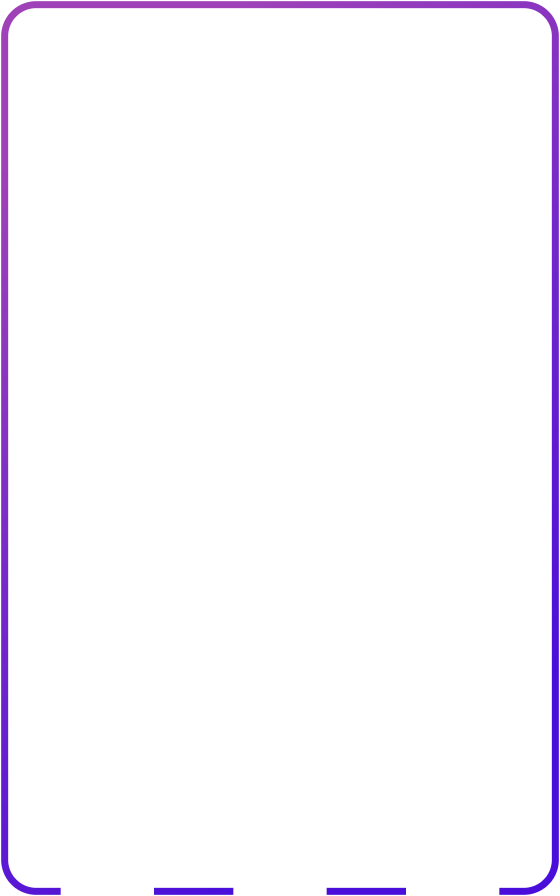
Reproduce this background procedurally as a Shadertoy shader.

```glsl
// A rounded frame on white, with a violet-to-indigo diagonal gradient.
// The frame is a band around a rounded-box distance; evenly repeated
// gaps cut its bottom edge into dashes. Lengths are in canvas widths.

const vec3 PAPER  = vec3(1.0);
const vec3 VIOLET = vec3(0.625, 0.260, 0.720);
const vec3 INDIGO = vec3(0.285, 0.055, 0.855);

const float UNIT       = 1.0 / 480.0;    // design grid step
const float MARGIN     = 1.0 * UNIT;     // canvas edge to frame
const float THICKNESS  = 6.0 * UNIT;
const float RADIUS     = 30.0 * UNIT;    // outer corner radius
const float GAP_PERIOD = 148.0 * UNIT;
const float GAP_WIDTH  = 80.0 * UNIT;

// Signed distance to a rounded box centred at the origin.
float roundedBox(vec2 p, vec2 halfSize, float radius) {
    vec2 q = abs(p) - halfSize + radius;
    return length(max(q, 0.0)) + min(max(q.x, q.y), 0.0) - radius;
}

// Signed distance along x to the nearest of three gaps around the centre.
float gapDistance(float x, float period, float width) {
    float cell = clamp(floor(x / period + 0.5), -1.0, 1.0);
    return abs(x - cell * period) - 0.5 * width;
}

// Antialiased coverage: 1 inside a shape, 0 outside.
float coverage(float dist, float pixel) {
    return clamp(0.5 - dist / pixel, 0.0, 1.0);
}

// Diagonal gradient, held flat at both ends; uv has its origin lower left.
vec3 frameColor(vec2 uv) {
    float t = 0.43 * uv.x + (1.0 - uv.y) - 0.18;
    return mix(VIOLET, INDIGO, clamp(t, 0.0, 1.0));
}

void mainImage(out vec4 fragColor, in vec2 fragCoord) {
    float pixel = 1.0 / iResolution.x;
    vec2 canvas = iResolution.xy * pixel;
    vec2 p = fragCoord * pixel;
    vec2 centered = p - 0.5 * canvas;

    // Band between the outer outline and its inward offset.
    float outer = roundedBox(centered, 0.5 * canvas - MARGIN, RADIUS);
    float band = coverage(outer, pixel) * coverage(-outer - THICKNESS, pixel);

    // Gaps act only on the bottom edge.
    float gap = gapDistance(centered.x, GAP_PERIOD, GAP_WIDTH);
    float cut = coverage(gap, pixel) * step(p.y, RADIUS);

    vec3 color = mix(PAPER, frameColor(p / canvas), band * (1.0 - cut));
    fragColor = vec4(color, 1.0);
}
```
